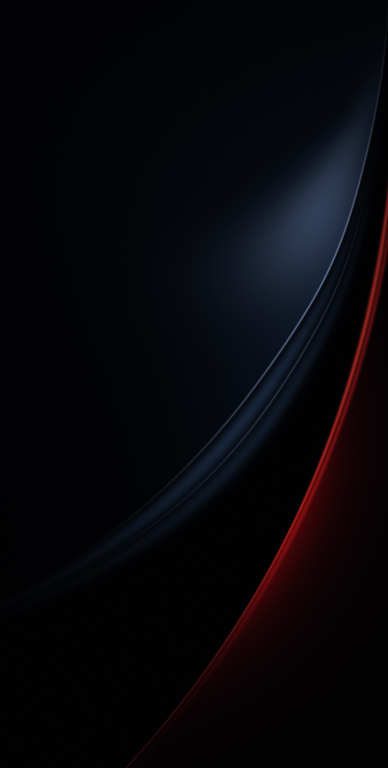
Write a Shadertoy shader that draws this background.

```glsl
// Dark backdrop with a blue-lit curved ribbon and a glowing red arc.

// Soft bell profile, 1 at x = 0.
float bell(float x, float width) {
    x /= width;
    return exp(-x * x);
}

// Hash without sine.
float hash(vec2 p) {
    vec3 q = fract(vec3(p.xyx) * 0.1031);
    q += dot(q, q.yzx + 33.33);
    return fract((q.x + q.y) * q.z);
}

// Polar position around an arc: x = signed distance outward, y = angle below horizontal.
vec2 arcSpace(vec2 p, vec2 center, float radius) {
    vec2 d = p - center;
    return vec2(length(d) - radius, atan(-d.y, d.x));
}

vec3 blueSheet(vec2 p, float px) {
    vec2 arc = arcSpace(p, vec2(-0.4076, 1.0335), 0.9128);
    float a = arc.y;
    float s = arc.x - 0.0065 * bell(a - 0.42, 0.13);
    float inside = smoothstep(px, -px, s);

    // Pale streak that widens along the curve, over a broad navy haze
    float axis = -0.043 - (a - 0.365) * 0.18;
    float spread = max(0.018, 0.05 + (a - 0.365) * 0.2);
    float streak = bell(s - axis, spread) * bell(a - 0.36, 0.14);
    float haze = exp(min(s, 0.0) / 0.13) * bell(a - 0.46, 0.27);
    vec3 col = inside * (vec3(0.16, 0.195, 0.25) * streak + vec3(0.03, 0.056, 0.095) * haze);
    col += inside * vec3(0.006, 0.011, 0.02) * bell(length(p - vec2(0.38, 0.8)), 0.3);

    // Two folds of the ribbon, tapering to both ends
    float width = 0.004 + 0.049 * bell(a - 0.72, 0.38);
    float t = s / width;
    float folds = bell(t - 0.3, 0.2) + 0.65 * bell(t - 0.82, 0.19);
    col += (1.0 - inside) * vec3(0.085, 0.14, 0.215) * folds * bell(a - 0.67, 0.27);

    // Fine rims along the folds
    float rim = max(0.0013, 0.6 * px);
    col += vec3(0.30, 0.35, 0.44) * bell(s, rim) * bell(a - 0.48, 0.27);
    col += vec3(0.13, 0.14, 0.19) * bell(s - 0.57 * width, rim) * bell(a - 0.6, 0.22);
    return col;
}

vec3 redArc(vec2 p, float px) {
    vec2 arc = arcSpace(p, vec2(-0.8107, 0.8971), 1.3245);
    float s = arc.x;
    float a = arc.y;
    float outside = smoothstep(-px, px, s);

    // Glow spilling outward from the edge
    float fall = max(s, 0.0);
    vec3 col = outside * vec3(0.32, 0.018, 0.02) * exp(-fall / 0.028) * bell(a - 0.465, 0.12);
    col += outside * vec3(0.05, 0.006, 0.008) * exp(-fall / 0.09) * bell(a - 0.48, 0.22);

    // Bright edge with a second, fainter strand
    float strength = bell(a - 0.27, 0.27);
    float rim = max(0.0012 + 0.0018 * bell(a - 0.2, 0.2), 0.6 * px);
    col += vec3(0.56, 0.13, 0.10) * bell(s, rim) * (0.2 + 0.8 * strength);
    col += vec3(0.32, 0.045, 0.04) * bell(s - 0.0065, 0.0028) * strength;
    return col;
}

void mainImage(out vec4 fragColor, in vec2 fragCoord) {
    vec2 p = fragCoord / iResolution.xy * vec2(0.504, 1.0);
    float px = 1.0 / iResolution.y;

    vec3 col = vec3(0.004, 0.005, 0.011);
    col += blueSheet(p, px) + redArc(p, px);

    // Dither against banding in the dark gradients
    col += (hash(fragCoord) - 0.5) / 255.0;
    fragColor = vec4(clamp(col, 0.0, 1.0), 1.0);
}
```
